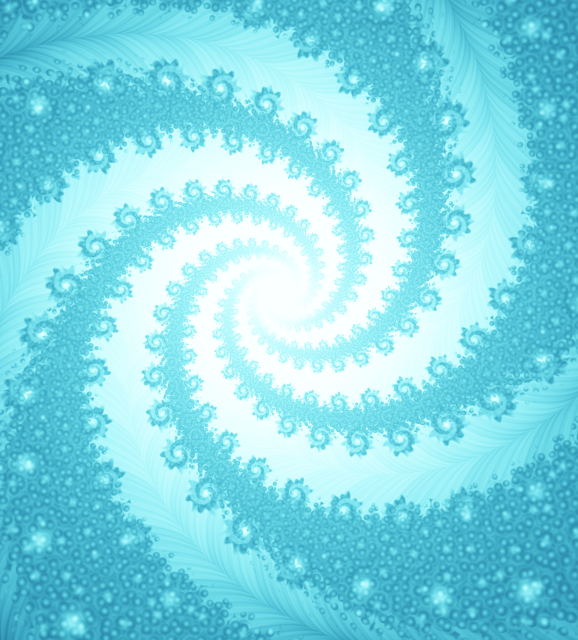
Give the GLSL for this background, as a Shadertoy shader.

```glsl
// Five pale spiral arms with lacy, curl-edged bands on a cyan field.
// A log-polar map unrolls the spiral into straight strips; each strip carries
// rows of small curls, cellular beads and feathers made of layered sines.

const float CURL_STEP = 0.2414;   // spacing of curls along a strip
const float TAU = 6.2831853;

vec2 hash2(vec2 p) {
    vec2 k = vec2(dot(p, vec2(127.1, 311.7)), dot(p, vec2(269.5, 183.3)));
    return fract(sin(k) * 4375.85);
}

// Distance to the nearest jittered cell point
float cellular(vec2 p) {
    vec2 cell = floor(p);
    float nearest = 2.0;
    for (int y = -1; y <= 1; y++)
    for (int x = -1; x <= 1; x++) {
        vec2 c = cell + vec2(x, y);
        nearest = min(nearest, length(c + 0.15 + 0.7 * hash2(c) - p));
    }
    return nearest;
}

// Small spiral rosette: x is its ink, y the glow of its heart
vec2 curl(vec2 d, float radius) {
    float l = length(d) / radius + 0.001;
    float a = atan(d.y, d.x);
    float wave = sin(2.0 * a + 6.0 * log(l));
    float rim = 0.87 + 0.1 * sin(7.0 * a + 4.0 * l) + 0.09 * sin(13.0 * a - 6.0 * l);
    float ink = 1.0 - smoothstep(rim - 0.2, rim, l);
    ink *= 0.5 + 0.5 * smoothstep(-0.6, 0.4, wave);
    return vec2(ink * smoothstep(0.0, 0.35, l), exp(-16.0 * l * l));
}

// One row of curls along a strip
vec2 curlRow(vec2 q, float start, float offset, float radius) {
    float along = mod(q.x - start + 0.5 * CURL_STEP, CURL_STEP) - 0.5 * CURL_STEP;
    return curl(vec2(along, q.y - offset), radius);
}

// Lightness of the spiral, 0 deep teal to 1 white
float spiralTone(vec2 p) {
    float r = max(length(p), 0.002);
    float outer = smoothstep(0.2, 0.5, r);

    // Unroll into strips: q.x runs along an arm, q.y across it
    vec2 w = vec2(log(r), atan(p.y, p.x));
    float s = dot(w, vec2(0.497, 0.868));
    float t = dot(w, vec2(-0.868, 0.497)) - 0.17;
    float arm = floor((t + 0.345) / 0.62455);
    vec2 q = vec2(s - arm * 1.09076, t - arm * 0.62455);
    float fromStem = max(min(q.y + 0.345, 0.27955 - q.y), 0.0);

    // Pale channels with feathers sweeping off a central stem
    float pale = 1.0 - 0.7 * smoothstep(0.13, 0.68, r);
    float u = q.x + 0.55 * sqrt(fromStem + 0.004);
    float phase = u * TAU / CURL_STEP;
    float feather = 0.6 * sin(6.0 * phase + 1.5 * sin(phase))
                  + 0.4 * sin(11.0 * phase + 2.0 * sin(2.0 * phase) + 30.0 * fromStem);
    float plume = fract(u / CURL_STEP);
    plume = plume * (1.0 - smoothstep(0.85, 1.0, plume)) - 0.4;
    pale += (0.05 * feather + 0.09 * plume) * smoothstep(0.12, 0.5, r);
    pale -= 0.18 * exp(-30.0 * fromStem) * smoothstep(0.33, 0.6, r);

    // Lacy band: a ragged core that widens outward, fringed by curls
    float fine = cellular(q * 30.0);
    float coarse = cellular(q * 11.0 + 4.0);
    float ragged = 0.025 * sin(fine * 9.0) + 0.025 * sin(phase * 3.0 + q.y * 60.0);
    float threshold = mix(0.215, 0.07, smoothstep(0.27, 0.56, r));
    float core = smoothstep(threshold - 0.02, threshold + 0.025, fromStem + ragged);
    vec2 outerCurl = curlRow(q, 0.2, -0.17, 0.108);
    vec2 innerCurl = curlRow(q, 0.06, 0.095, 0.095);
    float ink = max(core * 0.93, max(outerCurl.x, innerCurl.x));

    float deep = 0.12 + 0.95 * exp(-4.0 * r);
    deep += 0.045 * sin(13.0 * fine) + 0.04 * sin(18.0 * coarse);
    float tone = mix(pale, min(deep, pale), ink);

    // Bright hearts of curls and scattered beads
    float glow = max(outerCurl.y, innerCurl.y * 0.8);
    float beads = 0.22 * exp(-55.0 * fine * fine) + 0.33 * exp(-80.0 * coarse * coarse);
    tone += (0.55 * glow + beads * core) * outer * (1.0 - 0.5 * pale);
    return clamp(mix(1.0, tone, smoothstep(0.015, 0.08, r)), 0.0, 1.0);
}

vec3 cyanRamp(float v) {
    return vec3(0.14 + 0.84 * pow(v, 1.5),
                1.0 - 0.6 * pow(1.0 - v, 2.1),
                1.0 - 0.45 * pow(1.0 - v, 2.35));
}

void mainImage(out vec4 fragColor, in vec2 fragCoord) {
    // Four samples smooth the fine lace
    vec3 color = vec3(0.0);
    for (int i = 0; i < 4; i++) {
        vec2 shift = vec2(i % 2, i / 2) * 0.5 - 0.25;
        vec2 p = (fragCoord + shift) / iResolution.y;
        p.x -= 0.5 * iResolution.x / iResolution.y;
        color += cyanRamp(spiralTone(p - vec2(-0.0156, 0.5417)));
    }
    fragColor = vec4(color / 4.0, 1.0);
}
```
